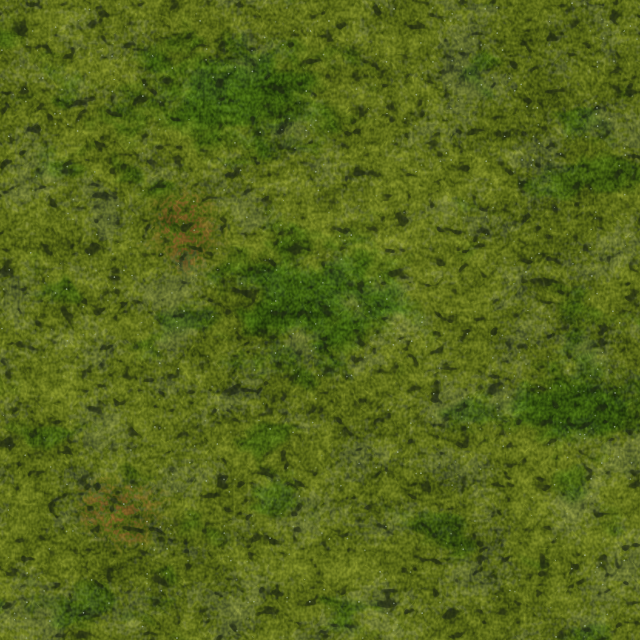
Reproduce this texture procedurally as a Shadertoy shader.

```glsl
// A mossy lawn seen from above: layered gradient noise sets a tone for patches,
// clumps, tufts and grain; short leaning blades are drawn over it, and the tone
// is mapped to greens, then broken up by bare soil, hollows and wet glints.

vec2 hash22(vec2 p) {
    vec3 q = fract(p.xyx * vec3(0.1031, 0.1030, 0.0973));
    q += dot(q, q.yzx + 33.33);
    return fract((q.xx + q.yz) * q.zy);
}

float cornerSlope(vec2 cell, vec2 offset) {
    float angle = 6.2832 * hash22(cell).x;
    return dot(vec2(cos(angle), sin(angle)), offset);
}

// Gradient noise, roughly -0.7 to 0.7
float gradientNoise(vec2 p) {
    vec2 i = floor(p), f = p - i, e = vec2(0.0, 1.0);
    vec2 u = f * f * f * (f * (f * 6.0 - 15.0) + 10.0);
    return mix(mix(cornerSlope(i, f), cornerSlope(i + e.yx, f - e.yx), u.x),
               mix(cornerSlope(i + e, f - e), cornerSlope(i + 1.0, f - 1.0), u.x), u.y);
}

float fbm(vec2 p) {
    float sum = 0.0, gain = 1.0;
    for (int i = 0; i < 4; i++) {
        sum += gain * gradientNoise(p);
        p = mat2(1.6, 1.2, -1.2, 1.6) * p + 17.3;
        gain *= 0.55;
    }
    return sum;
}

// Tapered blades, one per grid cell; returns signed light or shade
float blades(vec2 p, float density, float lean) {
    vec2 g = p * density, home = floor(g);
    float soft = density / iResolution.y, tone = 0.0;
    for (int y = -1; y <= 1; y++)
    for (int x = -1; x <= 1; x++) {
        vec2 cell = home + vec2(x, y);
        vec2 place = hash22(cell + 3.7), look = hash22(cell + 91.2);
        float angle = lean + 2.0 * (look.x - 0.5);
        vec2 along = vec2(sin(angle), cos(angle)) * (0.5 + 0.5 * place.x);
        vec2 d = g - cell - place;
        float t = clamp(dot(d, along) / dot(along, along), 0.0, 1.0);
        float gap = length(d - along * t) - 0.09 * (1.0 - t);
        float cover = 1.0 - smoothstep(-0.5 * soft, soft, gap);
        tone = mix(tone, (look.y - 0.42) * (1.2 + 1.2 * t), cover);
    }
    return tone;
}

// Soft elliptical patch with a ragged rim
float patchMask(vec2 p, vec2 centre, vec2 radius, float ragged) {
    return 1.0 - smoothstep(0.3, 1.2, length((p - centre) / radius) + ragged);
}

void mainImage(out vec4 fragColor, in vec2 fragCoord) {
    vec2 p = fragCoord / iResolution.y;
    vec2 warp = vec2(gradientNoise(p * 24.0), gradientNoise(p * 24.0 + 50.0));
    vec2 q = p + 0.012 * warp;
    float ragged = 0.8 * fbm(q * vec2(13.0, 18.0) + 7.0);

    // Lush, darker grass
    float lush = patchMask(p, vec2(0.36, 0.85), vec2(0.17, 0.09), ragged);
    lush = max(lush, patchMask(p, vec2(0.49, 0.53), vec2(0.15, 0.10), ragged));
    lush = max(lush, patchMask(p, vec2(0.91, 0.36), vec2(0.14, 0.07), ragged));
    lush = max(lush, 0.7 * smoothstep(0.25, 0.6, fbm(q * vec2(6.0, 9.0) + 31.0)));

    // Tone from broad patches down to grain
    float clumps = fbm(q * vec2(15.0, 22.0));
    float tufts = gradientNoise(q * vec2(42.0, 60.0) + 11.0);
    float crumbs = gradientNoise(q * vec2(95.0, 115.0) + 23.0);
    float grain = gradientNoise(p * vec2(225.0, 195.0) + 5.0);
    float tone = 0.15 + 0.8 * gradientNoise(p * 4.0 + 2.0) + 1.15 * clumps
               + 1.3 * tufts + 1.3 * crumbs + 1.5 * grain - 0.85 * lush;
    float lean = 1.6 * gradientNoise(p * 9.0 + 40.0);
    tone += 0.75 * blades(p, 72.0, lean) + 0.55 * blades(p + 0.37, 115.0, -lean);

    // Tone to green
    vec3 shade = vec3(0.13, 0.18, 0.04), moss = vec3(0.335, 0.395, 0.08);
    vec3 sunlit = vec3(0.53, 0.58, 0.17);
    vec3 color = mix(shade, moss, clamp(tone / 2.2 + 1.0, 0.0, 1.0));
    color = mix(color, sunlit, clamp(tone / 2.2, 0.0, 1.0));
    color *= mix(vec3(1.0), vec3(0.80, 1.02, 0.82), lush);

    // Pale, dry thatch between the blades
    float thatch = fbm(q * vec2(9.0, 12.0) + 63.0) + 0.8 * gradientNoise(p * 130.0 + 9.0);
    color += vec3(0.025, 0.015, 0.085) * smoothstep(0.02, 0.4, thatch) * (1.0 - 0.6 * lush);

    // Two thin spots of rusty soil
    float speckle = crumbs + 0.7 * grain + 0.6 * tufts;
    for (int i = 0; i < 2; i++) {
        vec2 centre = mix(vec2(0.29, 0.64), vec2(0.19, 0.20), float(i));
        float bare = patchMask(p, centre, vec2(0.065, 0.06), 0.6 * ragged);
        bare *= smoothstep(-0.1, 0.3, speckle);
        color = mix(color, vec3(0.40, 0.27, 0.12) * (1.0 + 0.25 * tone), 0.75 * bare);
    }

    // Grey-black hollows in clusters
    float hollow = smoothstep(0.30, 0.55, -tufts - 0.5 * crumbs - 0.35 * clumps);
    color = mix(color, vec3(0.13, 0.16, 0.08), 0.6 * hollow);

    // Tiny wet glints
    vec2 glintGrid = p * 110.0, glintCell = floor(glintGrid);
    vec2 chance = hash22(glintCell + 7.0);
    vec2 spot = 0.25 + 0.5 * hash22(glintCell + 200.0);
    float glint = 1.0 - smoothstep(0.04, 0.24, length(fract(glintGrid) - spot));
    glint *= step(0.955, chance.x + 0.04 * thatch) * (0.25 + 0.5 * chance.y);
    color = mix(color, vec3(0.66, 0.72, 0.62), glint);

    fragColor = vec4(clamp(color, 0.0, 1.0), 1.0);
}
```
